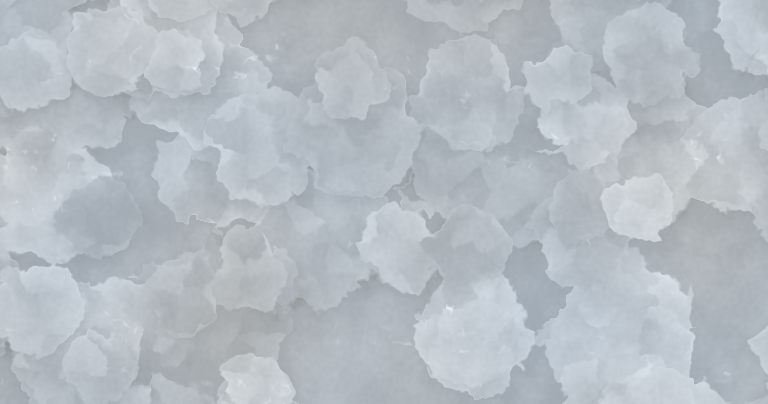
Reproduce this texture procedurally as a Shadertoy shader.

```glsl
// Heaped lumps of pale, cloudy crystal with jagged rims, soft crevices and small glints.

const vec3  BODY_COLOR    = vec3(0.728, 0.757, 0.783);
const vec3  CREVICE_COLOR = vec3(0.55, 0.575, 0.575);
const vec3  WARM_TINT     = vec3(0.022, 0.002, -0.022);
const float LUMP_CONTRAST = 0.085;  // tone spread between lumps
const float FACET_CONTRAST = 0.055; // tone spread between facets
const float RIM_LIGHT     = 0.035;
const float SHADOW_DEPTH  = 0.045;
const float EDGE_WIDTH    = 0.004;  // in canvas heights
const float JAGGEDNESS    = 0.075;  // in canvas heights
const float GLINT_LIGHT   = 0.13;
const float GRAIN         = 0.018;

vec4 hash4(vec2 p) {
    vec4 q = fract(p.xyxy * vec4(0.1031, 0.1030, 0.0973, 0.1099));
    q += dot(q, q.wzxy + 33.33);
    return fract((q.xxyz + q.yzzw) * q.zywx);
}

float gradientDot(vec2 cell, vec2 offset) {
    float angle = 6.2832 * hash4(cell).x;
    return dot(vec2(cos(angle), sin(angle)), offset);
}

float gradientNoise(vec2 p) {
    vec2 i = floor(p), f = fract(p);
    vec2 u = f * f * f * (f * (f * 6.0 - 15.0) + 10.0);
    vec2 e = vec2(1.0, 0.0);
    float low  = mix(gradientDot(i, f), gradientDot(i + e.xy, f - e.xy), u.x);
    float high = mix(gradientDot(i + e.yx, f - e.yx), gradientDot(i + 1.0, f - 1.0), u.x);
    return mix(low, high, u.y);
}

float fbm(vec2 p) {
    float sum = 0.0, amplitude = 0.5;
    for (int i = 0; i < 4; i++) {
        sum += amplitude * gradientNoise(p);
        p = mat2(1.6, 1.2, -1.2, 1.6) * p + 17.0;
        amplitude *= 0.55;
    }
    return sum;
}

// Blended tilted planes: small crystal faces with softened borders
float facets(vec2 p) {
    vec2 id = floor(p);
    float sum = 0.0, total = 0.0;
    for (int j = -1; j <= 1; j++)
    for (int i = -1; i <= 1; i++) {
        vec2 cell = id + vec2(i, j);
        vec4 h = hash4(cell + 71.0);
        vec2 v = p - cell - h.xy;
        float weight = exp(-20.0 * dot(v, v));
        sum += weight * (h.z - 0.5 + 1.2 * dot(h.yw - 0.5, v));
        total += weight;
    }
    return sum / total;
}

float octagon(vec2 v, float angle) {
    float c = cos(angle), s = sin(angle);
    v = abs(mat2(c, s, -s, c) * v);
    return max(max(v.x, v.y), 0.7071 * (v.x + v.y));
}

// Lays one scatter of overlapping lumps over the tone so far
float addLumps(float tone, vec2 p, float scale, float presence, float seed) {
    vec2 warp = vec2(fbm(p * 9.0 + seed), fbm(p * 9.0 + seed + 43.0));
    vec2 g = (p + JAGGEDNESS * warp) * scale + seed;
    vec2 id = floor(g);
    float face = facets(p * 13.0 + warp * 1.2 + seed);
    float edge = EDGE_WIDTH * scale;
    for (int j = -1; j <= 1; j++)
    for (int i = -1; i <= 1; i++) {
        vec2 cell = id + vec2(i, j);
        vec4 h = hash4(cell);
        float kind = hash4(cell + 29.0).x;
        if (kind > presence) continue;
        vec2 v = g - cell - 0.2 - 0.6 * h.xy;
        float radius = mix(0.38, 0.64, h.z);
        float d = mix(length(v), octagon(v, 6.2832 * h.w), 0.6) - radius + 0.1 * face;
        float below = smoothstep(0.5, -0.5, v.y);
        tone -= SHADOW_DEPTH * (0.25 + below) * exp(-9.0 * max(d, 0.0))
              * smoothstep(0.45, 0.2, d);
        float body = LUMP_CONTRAST * (h.w - 0.5) + FACET_CONTRAST * face
                   + RIM_LIGHT * (exp(9.0 * min(d, 0.0)) - 0.2) + 0.025 * v.y;
        tone = mix(tone, body, smoothstep(edge, -edge, d));
    }
    return tone;
}

void mainImage(out vec4 fragColor, in vec2 fragCoord) {
    vec2 p = fragCoord / iResolution.y;

    // Heap of lumps, large at the back and small in front
    float tone = -0.04 + 0.05 * fbm(p * 8.0);
    tone = addLumps(tone, p, 2.9, 0.85, 11.0);
    tone = addLumps(tone, p, 3.8, 0.6, 37.0);
    tone = addLumps(tone, p, 5.4, 0.32, 83.0);

    // Cloudy interior and fine grain
    float cloud = fbm(p * 3.0 + 5.0);
    tone += 0.06 * cloud + 0.04 * fbm(p * 14.0 + 9.0);
    tone += GRAIN * gradientNoise(p * 75.0);

    // Glints gathered in frosted patches
    float frost = smoothstep(0.0, 0.35, fbm(p * 4.0 + 61.0));
    vec2 streak = mat2(0.8, 0.6, -0.6, 0.8) * p * vec2(30.0, 46.0);
    float glint = smoothstep(0.28, 0.6, gradientNoise(streak + 3.0 * fbm(p * 12.0)));
    tone += frost * (GLINT_LIGHT * glint + 0.015);

    // Tone to colour: neutral body, greenish crevices, faint warm patches
    vec3 color = BODY_COLOR + max(tone, -0.08);
    color = mix(color, CREVICE_COLOR, smoothstep(-0.08, -0.2, tone));
    color += WARM_TINT * gradientNoise(p * 2.6 + 19.0);
    fragColor = vec4(clamp(color, 0.0, 1.0), 1.0);
}
```
